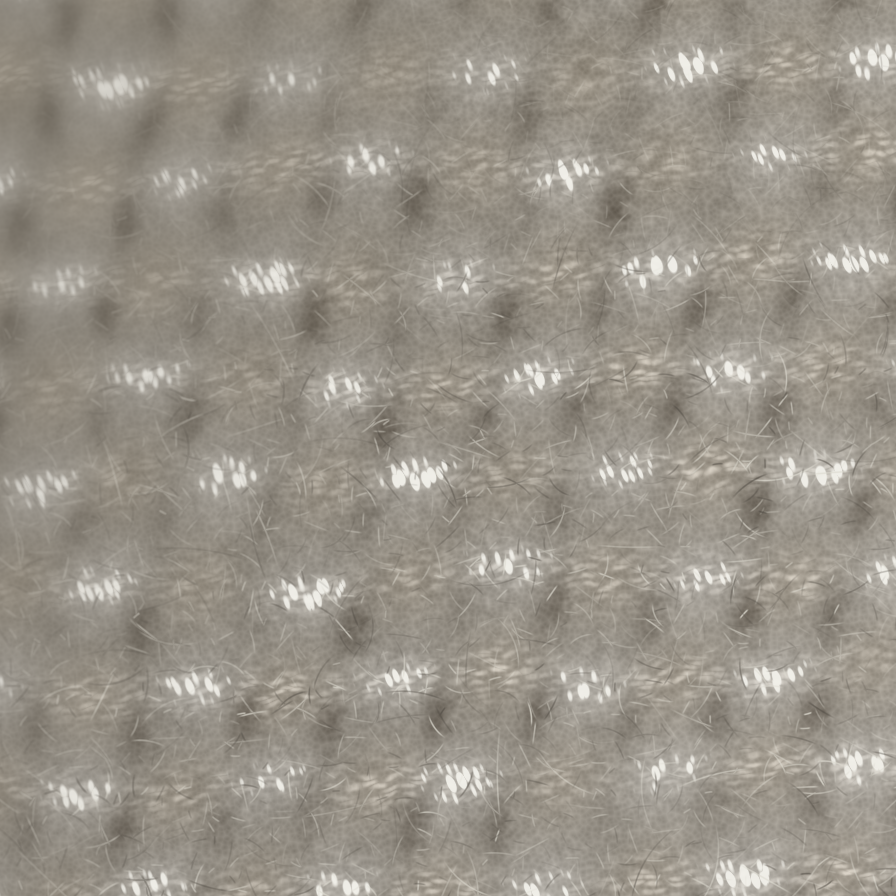
This texture is drawn by a Shadertoy shader. Its source:

```glsl
// Macro view of a pale, fuzzy plain-weave cloth with glossy thread crowns and loose fibres.

vec2 hash2(vec2 p) {
    vec3 q = fract(p.xyx * vec3(0.1031, 0.1030, 0.0973));
    q += dot(q, q.yzx + 33.33);
    return fract((q.xx + q.yz) * q.zy);
}

// Distance to the nearest scattered point
float cellular(vec2 p) {
    vec2 cell = floor(p);
    float nearest = 2.0;
    for (int j = -1; j <= 1; j++)
    for (int i = -1; i <= 1; i++) {
        vec2 id = cell + vec2(i, j);
        nearest = min(nearest, length(id + hash2(id) - p));
    }
    return nearest;
}

// Smooth mottling, about -1 to 1
float layeredSines(vec2 p) {
    float sum = 0.0, amp = 0.5;
    for (int i = 0; i < 4; i++) {
        sum += amp * sin(p.x + 1.7 * sin(p.y)) * cos(p.y + 1.3 * sin(p.x));
        p = mat2(1.3, 1.1, -1.1, 1.3) * p + 2.3;
        amp *= 0.65;
    }
    return sum;
}

// Slightly bent loose hairs: x is the pale coverage, y the dark coverage
vec2 fibres(vec2 p, float scale, float seed, float soft) {
    vec2 g = p * scale + seed * 7.31, cover = vec2(0.0);
    for (int j = -1; j <= 1; j++)
    for (int i = -1; i <= 1; i++) {
        vec2 id = floor(g) + vec2(i, j);
        vec2 h = hash2(id + seed * 19.0), k = hash2(id + seed * 41.0 + 5.0);
        float a = 6.2832 * k.x;
        vec2 d = mat2(cos(a), -sin(a), sin(a), cos(a)) * (g - id - h);
        d.y += (k.y - 0.5) * 0.9 * d.x * d.x;
        float reach = 0.2 + 0.5 * h.x * h.x;
        float line = 1.0 - smoothstep(0.0, (0.0012 + soft) * scale, abs(d.y));
        line *= 1.0 - smoothstep(reach * 0.5, reach, abs(d.x));
        line *= 0.25 + 0.75 * h.y;
        cover = max(cover, k.y < 0.62 ? vec2(line, 0.0) : vec2(0.0, line));
    }
    return cover;
}

void mainImage(out vec4 fragColor, in vec2 fragCoord) {
    vec2 p = fragCoord / iResolution.xy;
    float down = 1.0 - p.y, pixel = 1.0 / iResolution.y;
    float focus = smoothstep(0.0, 0.6, 0.85 * p.x + 0.4 * (down - 0.15));
    float mottle = layeredSines(p * 24.0), fineMottle = layeredSines(p * 85.0 + 4.0);

    // Weave coordinates: nine slanted warps by nearly nine level wefts
    vec2 w = vec2((p.x - 0.599 + 0.17 * (down - 0.417)) / 0.109,
                  (down - 0.417 + 0.025 * (p.x - 0.6)) / 0.1135);
    w += 0.05 * vec2(sin(w.y * 1.7 + w.x * 0.6), sin(w.x * 1.3 + 0.8 * w.y));
    vec2 frayed = w + 0.07 * focus * vec2(fineMottle, layeredSines(p.yx * 70.0));

    // Accumulate crowns, sheen, and gaps from nearby crossings
    float warp = 0.0, weft = 0.0, gloss = 0.0, sheen = 0.0, gap = 0.0;
    for (int j = -1; j <= 1; j++)
    for (int i = -1; i <= 1; i++) {
        vec2 id = floor(w + 0.5) + vec2(i, j);
        vec2 h = hash2(id + 60.0), k = hash2(id + 130.0);
        float over = 1.0 - mod(id.x + id.y, 2.0);
        vec2 d = w - id - 0.16 * (h - 0.5);
        float body = exp(-dot(d * d, vec2(6.0, 4.5)));
        warp += over * body;
        weft += (1.0 - over) * body;
        vec2 arc = d + vec2(0.0, 0.4 * d.x * d.x);
        gloss += over * (0.65 + 0.5 * k.x) * exp(-dot(arc * arc, vec2(7.0, 36.0)));
        sheen += (0.35 + 0.65 * k.y) * exp(-dot(d * d, vec2(4.0, 26.0)));
        vec2 hole = frayed - id - 0.16 * (h - 0.5) - vec2(0.5, 0.36);
        hole.x += 0.3 * (k.x - 0.5) * hole.y;
        gap += (0.2 + 0.8 * k.y) * exp(-dot(hole * hole, vec2(42.0, 13.0)));
    }

    // Fine strands: steep on the warp, flat on the weft
    float across = p.x + 0.28 * p.y + 0.01 * sin(9.0 * p.x + 14.0 * p.y);
    float steep = 1.0 - cellular(vec2(across * 92.0, p.y * 38.0));
    float flatStrand = 1.0 - cellular(vec2(p.x * 40.0, (p.y - 0.15 * p.x + 0.008 * mottle) * 110.0));
    float grain = cellular(p * 165.0) - 0.5;

    // Base cloth and uneven light
    vec3 col = vec3(0.568, 0.546, 0.506);
    col += vec3(0.05, 0.053, 0.06) * warp + vec3(0.018, 0.011, 0.002) * weft;
    col += 0.07 * (p.x - 0.45) + 0.025 * (down - 0.5) * vec3(1.0, 1.05, 1.25);
    col += 0.028 * mottle;
    float detail = 0.2 + 0.8 * focus;
    col += detail * (0.035 * fineMottle + 0.075 * grain);
    col += detail * (0.10 * warp * (steep - 0.55) + 0.10 * weft * (flatStrand - 0.55));
    col -= vec3(0.165, 0.17, 0.17) * gap * mix(0.65, 1.0, focus);

    // Sheen along each weft and ragged bright dashes on each raised warp
    float streak = smoothstep(0.5, 0.9, flatStrand);
    col += sheen * mix(0.04 + 0.05 * streak, 0.02 + 0.17 * streak, focus);
    float ragged = gloss * (1.0 + 0.35 * mottle);
    float width = mix(0.5, 0.2, focus);
    float edge = 1.02 - 0.5 * ragged;
    float dash = smoothstep(edge - 0.5 * width, edge + 0.5 * width, steep);
    float sparkle = 0.16 * ragged + dash * smoothstep(0.08, 0.5, ragged) * mix(0.42, 0.85, focus);
    col = mix(col, vec3(0.95, 0.945, 0.92), clamp(sparkle, 0.0, 0.95));

    // Loose fibres, denser around gaps and crowns
    float soft = 0.5 * pixel + 0.0015 * (1.0 - focus);
    vec2 hair = vec2(0.0);
    for (int n = 0; n < 5; n++) {
        float layer = float(n);
        hair = max(hair, fibres(p, 12.0 + 6.0 * layer, layer + 1.0, soft));
    }
    float fuzz = (0.12 + 0.88 * focus) * (0.45 + 0.55 * smoothstep(0.1, 0.5, down));
    fuzz *= clamp(0.4 + 0.7 * gap + 0.5 * sheen, 0.0, 1.0);
    col = mix(col, vec3(0.87, 0.86, 0.82), 0.85 * hair.x * fuzz);
    col = mix(col, vec3(0.33, 0.31, 0.28), 0.7 * hair.y * fuzz);

    fragColor = vec4(clamp(col, 0.0, 1.0), 1.0);
}
```
